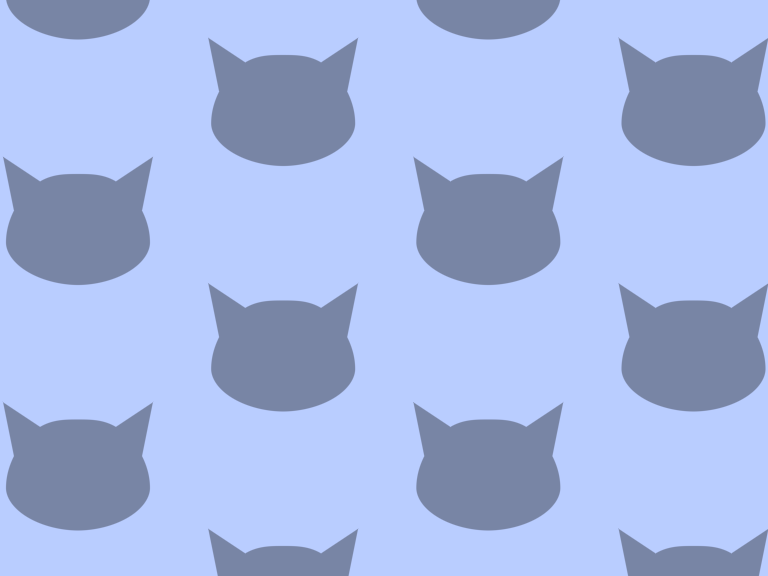
Write a Shadertoy shader that draws this pattern.

```glsl
// Staggered columns of flat cat-head silhouettes on a pale blue ground.

#define GROUND_COLOR vec3(0.725, 0.802, 1.0)
#define CAT_COLOR    vec3(0.472, 0.522, 0.648)
#define FIRST_CHIN   vec2(0.1354, 0.079)   // lowest point of the first head
#define SPACING      vec2(0.3562, 0.4262)  // column step, row step
#define ODD_SHIFT    0.2066                // rise of every other column
#define CAT_SIZE     0.125                 // half width of a head
#define CHEEK_HEIGHT 0.59                  // widest level, in head units
#define CROWN_HEIGHT 1.542
#define JAW_POWER    1.9

// Signed distance to the line a-b, positive on its right side.
float lineDistance(vec2 p, vec2 a, vec2 b) {
    vec2 e = normalize(b - a);
    return dot(p - a, vec2(e.y, -e.x));
}

// Lower half: superellipse, scaled by its gradient to approximate distance.
float jawDistance(vec2 p) {
    vec2 radius = vec2(1.0, CHEEK_HEIGHT);
    vec2 q = max(vec2(p.x, CHEEK_HEIGHT - p.y) / radius, 1e-4);
    float value = dot(pow(q, vec2(JAW_POWER)), vec2(1.0)) - 1.0;
    vec2 gradient = JAW_POWER * pow(q, vec2(JAW_POWER - 1.0)) / radius;
    return value / max(length(gradient), 1e-3);
}

// Upper half: cheeks taper quadratically, the crown falls off cubically.
float crownDistance(vec2 p) {
    float rise = p.y - CHEEK_HEIGHT;
    float cheek = (p.x - 1.0 + 0.563 * rise * rise)
                / length(vec2(1.0, 1.126 * rise));
    float crown = (p.y - CROWN_HEIGHT + 0.707 * p.x * p.x * p.x)
                / length(vec2(1.0, 2.121 * p.x * p.x));
    return max(cheek, crown);
}

// Pointed ear whose base is hidden inside the head.
float earDistance(vec2 p) {
    vec2 tip = vec2(1.04, 1.78);
    vec2 innerBase = vec2(0.525, 1.438);
    vec2 outerBase = vec2(0.889, 1.031);
    float sides = max(lineDistance(p, tip, innerBase),
                      lineDistance(p, outerBase, tip));
    return max(sides, 0.9 - p.y);
}

float catDistance(vec2 p) {
    p.x = abs(p.x);
    float head = p.y < CHEEK_HEIGHT ? jawDistance(p) : crownDistance(p);
    return min(head, earDistance(p));
}

void mainImage(out vec4 fragColor, in vec2 fragCoord) {
    vec2 p = fragCoord / iResolution.y - FIRST_CHIN;

    // Fold into one cell, raising the odd columns
    float column = floor(p.x / SPACING.x + 0.5);
    p.x -= column * SPACING.x;
    p.y -= mod(column, 2.0) * ODD_SHIFT;
    float margin = 0.5 * (SPACING.y - 1.78 * CAT_SIZE);
    p.y = mod(p.y + margin, SPACING.y) - margin;

    // Fill with a smoothed edge
    float d = catDistance(p / CAT_SIZE) * CAT_SIZE;
    float edge = 0.75 / iResolution.y;
    float ground = smoothstep(-edge, edge, d);
    fragColor = vec4(mix(CAT_COLOR, GROUND_COLOR, ground), 1.0);
}
```
